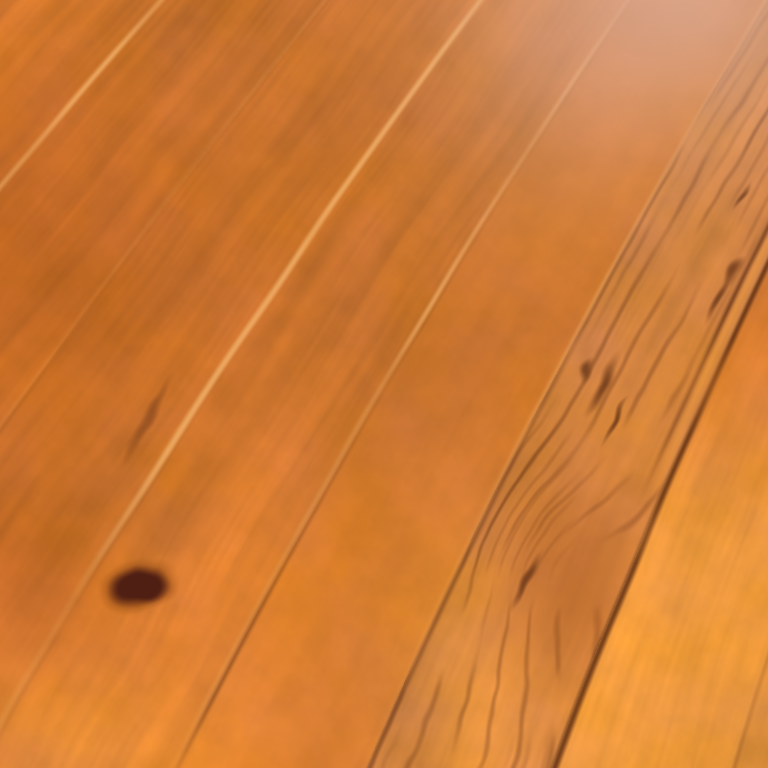
Give the GLSL for this texture, as a Shadertoy shader.

```glsl
// Varnished wooden floor: slanted planks in perspective with grain, knots and a soft window glare.

const vec3 AMBER = vec3(0.785, 0.45, 0.18);
const vec3 ORANGE = vec3(0.855, 0.495, 0.19);
const vec3 RUSSET = vec3(0.73, 0.38, 0.12);
const vec3 HONEY = vec3(0.93, 0.61, 0.25);
const vec3 TAN = vec3(0.80, 0.51, 0.27);
const vec3 GLARE = vec3(0.88, 0.69, 0.61);
const vec3 EDGE_LIGHT = vec3(0.94, 0.68, 0.40);
const vec3 GROOVE = vec3(0.38, 0.19, 0.08);
const vec3 KNOT = vec3(0.28, 0.10, 0.07);

// Bright bevel and dark groove strength of the seven seams, left to right
const float BEVEL[7] = float[7](0.80, 0.16, 0.95, 0.58, 0.40, 0.20, 0.25);
const float GAP[7] = float[7](0.14, 0.24, 0.20, 0.40, 0.50, 0.95, 0.30);

// Small slanted flaws: centre, half length, half width
const vec4 FLAWS[8] = vec4[8](
    vec4(0.785, 0.499, 0.042, 0.008), vec4(0.765, 0.518, 0.016, 0.007),
    vec4(0.800, 0.452, 0.034, 0.004), vec4(0.955, 0.646, 0.020, 0.008),
    vec4(0.935, 0.612, 0.032, 0.005), vec4(0.190, 0.452, 0.062, 0.008),
    vec4(0.686, 0.245, 0.040, 0.006), vec4(0.965, 0.745, 0.018, 0.004));

float hash(vec2 p) {
    vec3 q = fract(vec3(p.xyx) * 0.1031);
    q += dot(q, q.yzx + 33.33);
    return fract((q.x + q.y) * q.z);
}

float noise(vec2 p) {
    vec2 i = floor(p), f = fract(p);
    f = f * f * (3.0 - 2.0 * f);
    return mix(mix(hash(i), hash(i + vec2(1, 0)), f.x),
               mix(hash(i + vec2(0, 1)), hash(i + vec2(1, 1)), f.x), f.y);
}

float fbm(vec2 p) {
    float sum = 0.0, amp = 0.5;
    for (int i = 0; i < 4; i++) {
        sum += amp * noise(p);
        p = p * 2.03 + 17.0;
        amp *= 0.5;
    }
    return sum;
}

// Soft elliptical spot, 1 at its centre
float glow(vec2 p, vec2 centre, vec2 radius) {
    vec2 q = (p - centre) / radius;
    return exp(-dot(q, q));
}

// Normalised distance to a tilted ellipse
float ellipse(vec2 p, vec2 centre, float angle, vec2 radius) {
    vec2 q = p - centre, axis = vec2(cos(angle), sin(angle));
    return length(vec2(dot(q, axis), dot(q, vec2(-axis.y, axis.x))) / radius);
}

float stripe(float d, float halfWidth, float blur) {
    return 1.0 - smoothstep(halfWidth - blur, halfWidth + blur, abs(d));
}

// Width of one plank, measured horizontally
float plankWidth(float y) {
    return mix(0.254, 0.186, y);
}

// Coordinate across the floor; every integer is a seam
float acrossPlanks(vec2 p) {
    float middle = mix(0.228, 0.818, p.y) - 0.088 * p.y * (1.0 - p.y);
    float k = (p.x - middle) / plankWidth(p.y);
    return k + 0.0045 * k * k / plankWidth(p.y);
}

vec3 woodTone(vec2 p, float plank) {
    vec3 col = mix(ORANGE, AMBER, smoothstep(0.1, 0.65, p.y));
    col = mix(col, RUSSET, 0.7 * glow(p, vec2(0.0, 0.66), vec2(0.30, 0.28)));
    col = mix(col, RUSSET, 0.6 * glow(p, vec2(0.0, 0.25), vec2(0.15, 0.15)));
    col = mix(col, TAN, plank == 1.0 ? 0.75 : 0.0);
    col = mix(col, HONEY, plank >= 2.0 ? 0.85 * smoothstep(0.60, 0.25, p.y) : 0.0);
    col = mix(col, HONEY, 0.5 * glow(p, vec2(0.63, 0.10), vec2(0.12, 0.2)));
    col = mix(col, HONEY, 0.4 * glow(p, vec2(0.10, 0.02), vec2(0.16, 0.10)));
    return col * (0.98 + 0.04 * hash(vec2(plank + 9.0, 4.0)));
}

// Thin dark growth lines, broken up by a patchy mask
float growthLines(float phase, float halfWidth, vec2 patches) {
    float line = 1.0 - smoothstep(0.0, halfWidth, abs(fract(phase) - 0.5));
    return line * smoothstep(0.35, 0.75, noise(patches));
}

// Streaks along the planks, mottling, and bent growth lines in the knotty plank
vec3 addGrain(vec3 col, vec2 p, float k, float plank) {
    float strength = plank == 0.0 ? 0.3 : 1.0;
    float bow = k + 0.06 * noise(p * 6.0);
    float streak = fbm(vec2(bow * 7.0 + plank * 31.0, p.y * 3.0 + plank * 7.0)) - 0.47;
    float fibre = noise(vec2(bow * 34.0, p.y * 7.0 + plank * 5.0)) - 0.5;
    float blotch = fbm(p * 6.0 + 3.0) - 0.47;
    float mottle = fbm(p * 38.0 + 5.0) - 0.47;
    col *= 1.0 + strength * (0.20 * streak + 0.035 * fibre) + 0.20 * blotch + 0.085 * mottle;
    col.b *= 1.0 + 0.5 * (fbm(p * 13.0 + 40.0) - 0.47);
    float knotty = plank == 1.0 ? 1.0 : 0.0;
    float swirl = glow(p, vec2(0.74, 0.24), vec2(0.10, 0.13));
    float bend = 1.8 * swirl + mix(1.1, 0.5, p.y) * fbm(p * 6.0);
    float lines = 0.32 * growthLines(k * 5.0 + bend, 0.15, p * 12.0)
                + 0.20 * growthLines(k * 9.0 + bend * 1.6, 0.25, p * 10.0 + 20.0);
    col = mix(col, GROOVE, knotty * lines);
    return mix(col, RUSSET * 0.95, 0.45 * knotty * swirl);
}

vec3 addSeam(vec3 col, vec2 p, float k, float blur) {
    float id = floor(k + 0.5), d = k - id;
    int i = clamp(int(id) + 3, 0, 6);
    float wear = 0.5 + 0.9 * noise(vec2(id * 5.0, p.y * 10.0));
    float rise = smoothstep(0.15, 0.65, p.y);
    float bevel = BEVEL[i] * wear * mix(0.3, 1.0, rise);
    float gap = GAP[i] * wear * mix(1.0, 0.3, rise * (id == 2.0 ? 0.3 : 1.0));
    float soft = blur + 0.014;
    col = mix(col, GROOVE, min(gap, 0.85) * stripe(d - 0.016, 0.006 + 0.015 * GAP[i], soft));
    col = mix(col, EDGE_LIGHT, min(bevel, 0.85) * stripe(d + 0.008, 0.007 + 0.014 * BEVEL[i], soft));
    // Split and pale sliver running beside the deepest groove
    float upper = smoothstep(0.32, 0.5, p.y);
    col = mix(col, HONEY, 0.55 * upper * stripe(k - 1.945, 0.02, blur + 0.02));
    return mix(col, GROOVE, 0.6 * wear * upper * stripe(k - 1.895, 0.014, blur + 0.016));
}

vec3 addKnots(vec3 col, vec2 p) {
    vec2 q = p + 0.008 * (vec2(noise(p * 40.0), noise(p * 40.0 + 9.0)) - 0.5);
    for (int i = 0; i < 8; i++) {
        float d = ellipse(q, FLAWS[i].xy, 1.06, FLAWS[i].zw);
        col = mix(col, GROOVE, (i == 5 ? 0.45 : 0.75) * (1.0 - smoothstep(0.1, 1.3, d)));
    }
    float d = ellipse(q, vec2(0.181, 0.236), 0.25, vec2(0.040, 0.024));
    col = mix(col, RUSSET * 0.8, 0.6 * (1.0 - smoothstep(0.9, 1.5, d)));
    return mix(col, KNOT, 0.92 * (1.0 - smoothstep(0.6, 1.15, d)));
}

void mainImage(out vec4 fragColor, in vec2 fragCoord) {
    vec2 p = fragCoord / iResolution.xy;
    float k = acrossPlanks(p) + 0.016 * (noise(p * 8.0) - 0.5);
    float plank = floor(k);
    float blur = 1.0 / (iResolution.x * plankWidth(p.y));

    vec3 col = addGrain(woodTone(p, plank), p, k, plank);
    col = addSeam(col, p, k, blur);
    col = addKnots(col, p);
    col = mix(col, GLARE, 0.80 * glow(p, vec2(0.90, 1.03), vec2(0.23, 0.20)));
    col = mix(col, GLARE, 0.28 * glow(p, vec2(0.72, 0.95), vec2(0.17, 0.22)));
    fragColor = vec4(clamp(col, 0.0, 1.0), 1.0);
}
```
